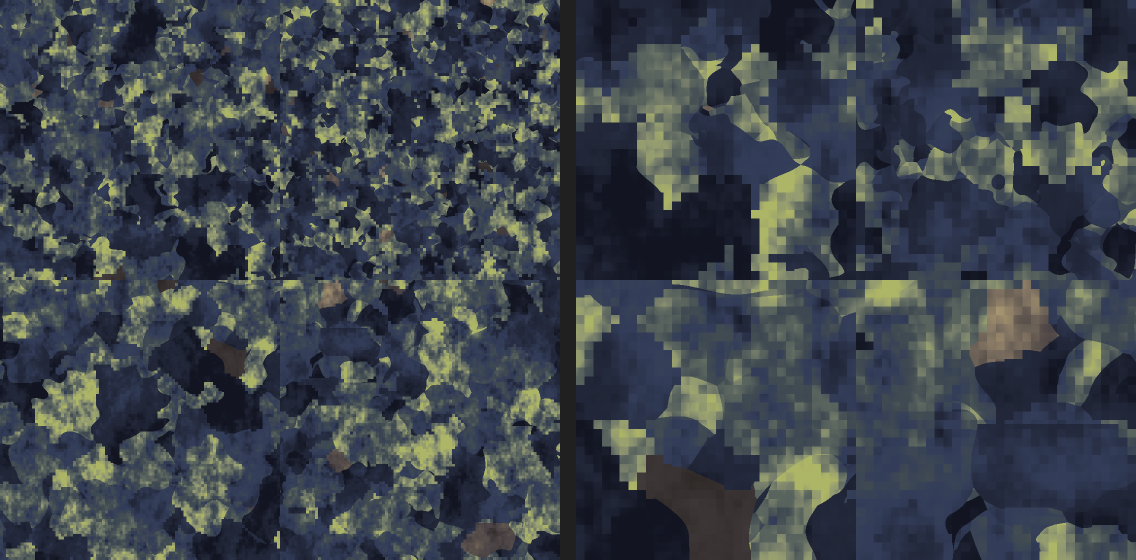
Left, the full canvas; right, a detail of the centre.
Give the GLSL for this texture, as a WebGL 2 fragment shader.

```glsl
#version 300 es
precision highp float;

uniform vec2 u_resolution;
out vec4 fragColor;

const float PANELS = 2.0;                              // repeats across and down
const vec4 SHARDS_ACROSS = vec4(5.5, 7.0, 12.0, 16.0); // per panel, from lower left
const float BLOCKS = 96.0;                             // stair-step grid per panel
const int LAYERS = 4;
const float COVERAGE = 0.42;                           // chance that a shard is laid
const float WARP = 0.45;
const float DRIFT = 0.30;
const vec2 SPECKLE_SCALE = vec2(15.0, 11.0);
const float SPECKLE_DARK = 0.20;
const float SPECKLE_LIGHT = 0.95;
const float RUST_CHANCE = 0.012;
const int SAMPLES = 2;                                 // antialiasing grid side

const vec3 INK   = vec3(0.07, 0.08, 0.13);
const vec3 NIGHT = vec3(0.13, 0.15, 0.22);
const vec3 NAVY  = vec3(0.20, 0.24, 0.35);
const vec3 SLATE = vec3(0.25, 0.29, 0.32);
const vec3 MOSS  = vec3(0.35, 0.39, 0.37);
const vec3 SAGE  = vec3(0.47, 0.50, 0.42);
const vec3 OLIVE = vec3(0.58, 0.61, 0.44);
const vec3 LIME  = vec3(0.68, 0.71, 0.40);
const vec3 RUST  = vec3(0.46, 0.38, 0.33);

vec3 hash3(vec2 cell, int seed) {
  uvec3 v = uvec3(ivec3(ivec2(cell), seed)) * 1664525u + 1013904223u;
  v.x += v.y * v.z; v.y += v.z * v.x; v.z += v.x * v.y;
  v ^= v >> 16u;
  v.x += v.y * v.z; v.y += v.z * v.x; v.z += v.x * v.y;
  return vec3(v >> 8u) / 16777216.0;
}

float cornerSlope(vec2 cell, vec2 corner, vec2 f, int seed) {
  float angle = 6.28318 * hash3(cell + corner, seed).x;
  return dot(vec2(cos(angle), sin(angle)), f - corner);
}

float gradientNoise(vec2 p, int seed) {
  vec2 i = floor(p), f = p - i;
  vec2 w = f * f * f * (f * (f * 6.0 - 15.0) + 10.0);
  float low = mix(cornerSlope(i, vec2(0, 0), f, seed), cornerSlope(i, vec2(1, 0), f, seed), w.x);
  float high = mix(cornerSlope(i, vec2(0, 1), f, seed), cornerSlope(i, vec2(1, 1), f, seed), w.x);
  return mix(low, high, w.y);
}

float fbm(vec2 p, int seed) {
  float sum = 0.0, amplitude = 0.7;
  for (int octave = 0; octave < 4; octave++) {
    sum += amplitude * gradientNoise(p, seed + octave);
    p = p * 2.03 + 7.3;
    amplitude *= 0.72;
  }
  return sum;
}

// Random triple of the nearest angular cell
vec3 shardAt(vec2 p, int seed) {
  vec2 home = floor(p);
  vec3 nearest = vec3(0.0);
  float best = 9.0;
  for (int y = -1; y <= 1; y++)
  for (int x = -1; x <= 1; x++) {
    vec2 cell = home + vec2(x, y);
    vec3 random = hash3(cell, seed);
    vec2 offset = abs(cell + random.xy - p);
    float d = mix(length(offset), max(offset.x, offset.y), random.z);
    if (d < best) {
      best = d;
      nearest = hash3(cell, seed + 50);
    }
  }
  return nearest;
}

// Stops sit at the middle of each colour's share of the area
vec3 ramp(float t) {
  vec3 c = mix(INK, NIGHT, smoothstep(0.0, 0.13, t));
  c = mix(c, NAVY, smoothstep(0.13, 0.34, t));
  c = mix(c, SLATE, smoothstep(0.34, 0.53, t));
  c = mix(c, MOSS, smoothstep(0.53, 0.70, t));
  c = mix(c, SAGE, smoothstep(0.70, 0.84, t));
  c = mix(c, OLIVE, smoothstep(0.84, 0.95, t));
  return mix(c, LIME, smoothstep(0.95, 1.15, t));
}

vec3 surface(vec2 uv) {
  vec2 panel = mod(floor(uv * PANELS), 2.0);
  vec2 p = fract(uv * PANELS);
  int index = int(panel.x + 2.0 * panel.y);
  int seed = 100 + index * 200;
  float across = SHARDS_ACROSS[index];

  // Some regions have stepped outlines, others clean ones
  vec2 block = (floor(p * BLOCKS) + 0.5) / BLOCKS;
  vec2 q = gradientNoise(block * 9.0, seed) > -0.05 ? block : p;
  vec2 bend = vec2(gradientNoise(q * across * 2.0, seed + 1),
                   gradientNoise(q * across * 2.0, seed + 2));

  // Fine shards cover all; coarser ones lie on top, denser lower down
  float tone = 0.5, rust = 0.0;
  for (int layer = 0; layer < LAYERS; layer++) {
    float level = float(layer);
    float frequency = across * exp2(1.2 - 0.45 * level);
    vec3 shard = shardAt(q * frequency + WARP * bend, seed + 10 + layer);
    if (layer == 0 || shard.y < COVERAGE * (1.2 - 0.5 * p.y)) {
      tone = 0.06 + 0.82 * pow(shard.x, 1.0 + 0.2 * level);
      rust = step(1.0 - RUST_CHANCE, shard.z);
    }
  }

  // Light shards are mottled, dark ones nearly flat
  tone += DRIFT * gradientNoise(q * across * 0.6, seed + 3);
  float roughness = mix(SPECKLE_DARK, SPECKLE_LIGHT, smoothstep(0.2, 0.7, tone));
  tone += roughness * fbm(mix(block, p, 0.3) * SPECKLE_SCALE, seed + 20);
  return mix(ramp(tone), RUST * (0.5 + 0.7 * tone), 0.7 * rust);
}

void main() {
  vec3 color = vec3(0.0);
  for (int y = 0; y < SAMPLES; y++)
  for (int x = 0; x < SAMPLES; x++) {
    vec2 jitter = (vec2(x, y) + 0.5) / float(SAMPLES) - 0.5;
    color += surface((gl_FragCoord.xy + jitter) / u_resolution);
  }
  fragColor = vec4(color / float(SAMPLES * SAMPLES), 1.0);
}
```
